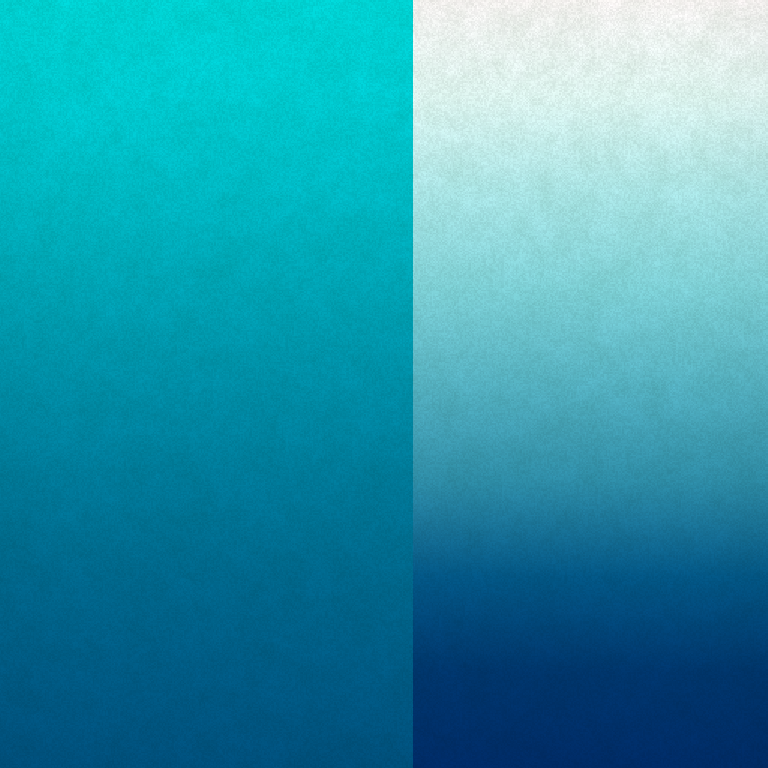
This background is drawn by a Shadertoy shader. Its source:

```glsl
// Two vertical panels with teal and white-to-navy gradients on mottled, grainy paper.

#define SPLIT_X 0.5377
#define GRAIN_CELLS 512.0
#define GRAIN_AMOUNT 0.075
#define MOTTLE_SCALE 34.0
#define MOTTLE_AMOUNT 0.12
#define MOTTLE_TINT vec3(1.1, 0.8, 1.1)
#define EDGE_SHADE 0.02

// Evenly spaced colour stops, from the bottom to the top
const vec3 TEAL_STOPS[9] = vec3[9](
    vec3(0.00, 0.31, 0.48), vec3(0.00, 0.355, 0.515), vec3(0.00, 0.405, 0.545),
    vec3(0.00, 0.475, 0.595), vec3(0.00, 0.555, 0.65), vec3(0.00, 0.635, 0.70),
    vec3(0.00, 0.72, 0.76), vec3(0.00, 0.79, 0.81), vec3(0.00, 0.82, 0.82));
const vec3 PALE_STOPS[9] = vec3[9](
    vec3(0.00, 0.17, 0.40), vec3(0.00, 0.21, 0.42), vec3(0.01, 0.34, 0.52),
    vec3(0.18, 0.55, 0.65), vec3(0.33, 0.69, 0.75), vec3(0.49, 0.81, 0.83),
    vec3(0.66, 0.89, 0.89), vec3(0.86, 0.95, 0.93), vec3(0.95, 0.94, 0.93));

vec3 gradient(vec3 stops[9], float height) {
    float position = clamp(height, 0.0, 0.9999) * 8.0;
    int i = int(position);
    return mix(stops[i], stops[i + 1], fract(position));
}

float hash(vec2 p) {
    vec3 q = fract(vec3(p.xyx) * 0.1031);
    q += dot(q, q.yzx + 33.33);
    return fract((q.x + q.y) * q.z);
}

float valueNoise(vec2 p) {
    vec2 cell = floor(p);
    vec2 f = fract(p);
    f = f * f * (3.0 - 2.0 * f);
    float low = mix(hash(cell), hash(cell + vec2(1, 0)), f.x);
    float high = mix(hash(cell + vec2(0, 1)), hash(cell + vec2(1, 1)), f.x);
    return mix(low, high, f.y);
}

// Layered noise, centred on zero
float mottle(vec2 p) {
    float sum = 0.0;
    float weight = 0.3;
    for (int octave = 0; octave < 4; octave++) {
        sum += weight * (valueNoise(p) - 0.5);
        p = mat2(1.6, 1.2, -1.2, 1.6) * p + 17.3;
        weight *= 0.8;
    }
    return sum;
}

void mainImage(out vec4 fragColor, in vec2 fragCoord) {
    vec2 uv = fragCoord / iResolution.xy;

    // Panels with a smooth vertical border
    float pixel = 1.0 / iResolution.x;
    float rightPanel = smoothstep(-0.5 * pixel, 0.5 * pixel, uv.x - SPLIT_X);
    vec3 color = mix(gradient(TEAL_STOPS, uv.y), gradient(PALE_STOPS, uv.y), rightPanel);

    // Paper mottling and fine grain
    float blotches = MOTTLE_AMOUNT * mottle(uv * MOTTLE_SCALE);
    float grain = GRAIN_AMOUNT * (hash(floor(uv * GRAIN_CELLS) + 71.0) - 0.5);
    color *= 1.0 + blotches * MOTTLE_TINT + grain;

    // Slight shade at the outer sides
    color *= 1.0 - EDGE_SHADE * smoothstep(0.4, 0.5, abs(uv.x - 0.5));

    fragColor = vec4(clamp(color, 0.0, 1.0), 1.0);
}
```
